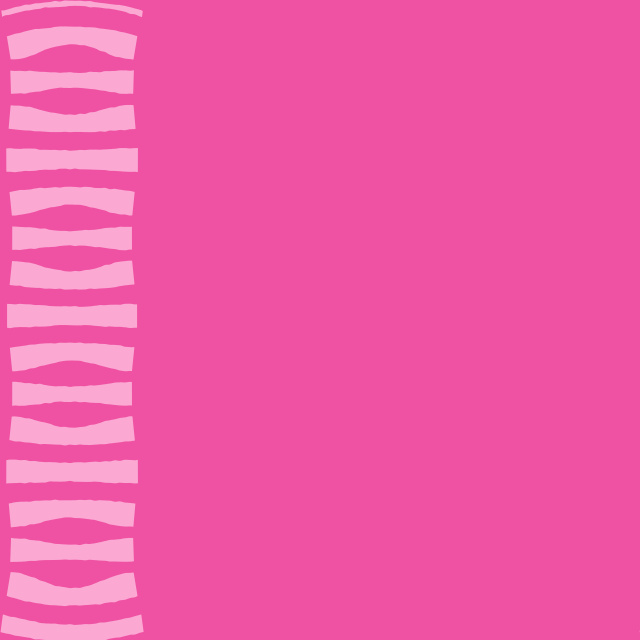
Reproduce this background procedurally as a WebGL 2 fragment shader.

```glsl
#version 300 es
precision highp float;
// A column of pale, bowed bars at the left of a flat pink field.
// Four kinds of bar (flat, arched, pinched, sagging) repeat down the column;
// each is bounded by curved upper and lower edges and slightly slanted ends.

uniform vec2 u_resolution;
out vec4 outColor;

const vec3 FIELD_PINK = vec3(0.94, 0.322, 0.64);
const vec3 BAR_PINK = vec3(0.983, 0.66, 0.827);

// Lengths are in layout units: the canvas is GRID units wide and tall.
const float GRID = 768.0;
const float COLUMN_PITCH = 767.0;
const float COLUMN_X = 86.5;
const int LAST_BAR = 16;
const float FIRST_Y = 5.0;
const float GROUP_HEIGHT = 187.0;
const float MIDDLE_Y = 379.0;
const float BAR_THICKNESS = 28.3;
const float END_BOW = 14.0;     // extra bow near the top and bottom
const float END_WIDEN = 4.0;    // extra half width near the top and bottom
const float END_SLANT = 0.011;  // slant of the bar ends per unit of bow
const float ROUGHNESS = 1.2;
const float PI = 3.14159;

// One value per kind of bar
const vec4 KIND_Y = vec4(0.0, 52.3, 93.8, 135.2);
const vec4 KIND_BOW = vec4(0.0, -9.2, 0.2, 9.2);
const vec4 KIND_PINCH = vec4(6.0, 7.0, 10.5, 7.0);
const vec4 KIND_HALF_WIDTH = vec4(78.0, 73.2, 71.6, 73.4);

// Sine-free hash and smooth one-dimensional noise
float hash(vec2 p) {
    vec3 q = fract(vec3(p.xyx) * 0.1031);
    q += dot(q, q.yzx + 33.33);
    return fract((q.x + q.y) * q.z);
}

float noise(float x, float row) {
    float cell = floor(x);
    float f = fract(x);
    f = f * f * (3.0 - 2.0 * f);
    return mix(hash(vec2(cell, row)), hash(vec2(cell + 1.0, row)), f) - 0.5;
}

// Coverage of one bar; y runs downward from the top
float barCoverage(vec2 p, int index, float pixel) {
    int kind = index % 4;
    float y = FIRST_Y + GROUP_HEIGHT * float(index / 4) + KIND_Y[kind];
    float depth = (y - MIDDLE_Y) / (0.5 * GRID);
    float bow = KIND_BOW[kind] + END_BOW * pow(abs(depth), 5.0) * sign(depth);
    float pinch = KIND_PINCH[kind];
    float halfWidth = KIND_HALF_WIDTH[kind] + END_WIDEN * depth * depth;
    float thickness = BAR_THICKNESS;

    // The outermost bars are thinner, wider and evenly curved
    bool outer = index == 0 || index == LAST_BAR;
    if (outer) {
        y = index == 0 ? 16.5 : 747.5;
        thickness = index == 0 ? 7.0 : 21.0;
        pinch = 0.5;
        halfWidth += 2.6;
    }

    // Slanted ends
    halfWidth += END_SLANT * bow * (p.y - y);
    float x = p.x - COLUMN_X;
    float t = clamp(x / halfWidth, -1.0, 1.0);

    // Inward edges follow a bell, outward edges an arc
    float arc = 1.0 - t * t;
    float bell = outer ? arc : 0.5 + 0.5 * cos(PI * t);
    float topShift = bow + 0.5 * pinch;
    float bottomShift = bow - 0.5 * pinch;
    float top = y - 0.5 * thickness + topShift * (topShift > 0.0 ? bell : arc);
    float bottom = y + 0.5 * thickness + bottomShift * (bottomShift < 0.0 ? bell : arc);

    // Hand-cut irregularity along the edges
    float row = float(index) * 2.0;
    top += ROUGHNESS * noise(p.x / 6.0, row);
    bottom += ROUGHNESS * noise(p.x / 6.0, row + 1.0);

    float vertical = clamp(0.5 + min(p.y - top, bottom - p.y) / pixel, 0.0, 1.0);
    float horizontal = clamp(0.5 + (halfWidth - abs(x)) / pixel, 0.0, 1.0);
    return vertical * horizontal;
}

void main() {
    vec2 p = gl_FragCoord.xy / u_resolution * GRID;
    p = vec2(mod(p.x, COLUMN_PITCH), GRID - p.y);
    float pixel = GRID / min(u_resolution.x, u_resolution.y);

    float coverage = 0.0;
    for (int i = 0; i <= LAST_BAR; i++) {
        coverage = max(coverage, barCoverage(p, i, pixel));
    }
    outColor = vec4(mix(FIELD_PINK, BAR_PINK, coverage), 1.0);
}
```
